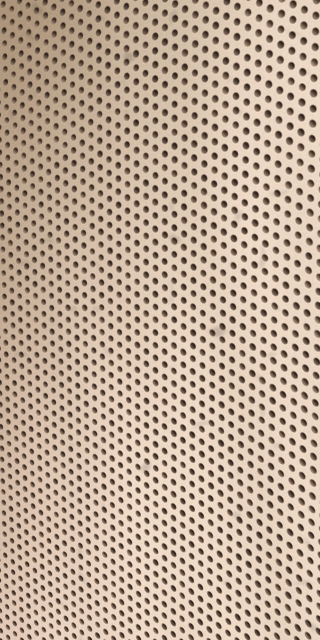
Reproduce this texture procedurally as a WebGL 1 fragment shader.

```glsl
precision mediump float;
uniform vec2 u_resolution;

#define GRID vec2(34.5, 50.0)
#define TILT vec2(0.20, -0.13)
#define HOLE_SIZE vec2(0.218, 0.255)
#define HOLE_LEAN 0.35
#define EDGE_BLUR 0.025
#define GRAIN 0.022
#define CREAM vec3(0.925, 0.848, 0.770)
#define SHADED_TAN vec3(0.670, 0.580, 0.475)
#define HOLE_DARK vec3(0.200, 0.135, 0.100)
#define HOLE_WALL vec3(0.560, 0.475, 0.405)

float hash(vec2 p) {
  p = fract(p * vec2(0.1731, 0.2317));
  p += dot(p, p.yx + 23.45);
  return fract(p.x * p.y * 7.31);
}

vec2 gradient(vec2 cell) {
  float angle = 6.2832 * hash(cell);
  return vec2(cos(angle), sin(angle));
}

// Gradient noise, roughly -0.7 to 0.7
float noise(vec2 p) {
  vec2 i = floor(p), f = fract(p);
  vec2 s = f * f * f * (f * (f * 6.0 - 15.0) + 10.0);
  vec2 e = vec2(1.0, 0.0);
  float low = mix(dot(gradient(i), f), dot(gradient(i + e), f - e), s.x);
  float high = mix(dot(gradient(i + e.yx), f - e.yx),
                   dot(gradient(i + 1.0), f - 1.0), s.x);
  return mix(low, high, s.y);
}

// Painted sheet: light falls off to the upper left, with soft stains
vec3 panelColor(vec2 uv) {
  float light = smoothstep(-0.10, 0.72, 0.65 * uv.x + 0.5 * (1.0 - uv.y));
  light += 0.13 * noise(vec2(uv.x * 5.0 + uv.y * 2.0, uv.y * 2.5) + 3.0);
  vec3 color = mix(SHADED_TAN, CREAM, clamp(light, 0.0, 1.05));
  color += vec3(0.012, -0.008, 0.004) * (1.0 - uv.x) * (1.0 - uv.y);
  float smudge = smoothstep(0.38, 0.62, noise(uv * vec2(14.0, 28.0) + 40.0));
  color *= 1.0 - 0.14 * smudge;
  return color + GRAIN * noise(uv * vec2(110.0, 220.0));
}

void main() {
  vec2 uv = gl_FragCoord.xy / u_resolution;

  // Perspective: pitch grows towards the upper right
  vec2 p = vec2(uv.x - 0.5, 0.5 - uv.y);
  float depth = 1.0 + dot(p, TILT);
  vec2 lattice = p / depth * GRID + 100.0;

  // Staggered columns, each shifted by half a pitch
  float column = floor(lattice.x);
  lattice.y += 0.5 * mod(column, 2.0);
  vec2 cell = vec2(column, floor(lattice.y));
  float tone = hash(cell);

  // Offset from the hole centre in units of the row pitch, y down
  vec2 offset = (fract(lattice) - 0.5) * vec2(2.0 * GRID.y / GRID.x * 0.25, 1.0);
  offset += 0.025 * (vec2(hash(cell + 7.3), hash(cell + 19.1)) - 0.5);

  // Leaning oval that lies flatter towards the lower right
  float lean = HOLE_LEAN * (uv.x - uv.y + 0.6);
  vec2 oval = vec2(offset.x, offset.y - lean * offset.x) / HOLE_SIZE;
  oval /= 0.96 + 0.08 * hash(cell + 31.7);
  float edge = (length(oval) - 1.0) * HOLE_SIZE.x;
  float blur = EDGE_BLUR + 0.6 * GRID.y / (u_resolution.y * depth);
  float hole = 1.0 - smoothstep(-blur, blur, edge);

  // Inside: lit wall at the lower left, deep shadow at the upper right
  float wall = smoothstep(-0.75, 0.95, dot(oval, vec2(-0.5, 0.75)));
  float deep = smoothstep(0.45, 0.0, abs(uv.x - 0.62 + 0.25 * (uv.y - 0.5)));
  wall *= 1.15 - 0.3 * deep;
  vec3 inside = mix(HOLE_DARK, HOLE_WALL, clamp(wall, 0.0, 1.0));
  inside *= 0.84 + 0.32 * tone;

  // Faint bright lip below each hole
  vec3 panel = panelColor(uv);
  float lip = smoothstep(0.12, 0.03, edge) * smoothstep(0.2, 1.0, oval.y);
  panel += 0.03 * lip;

  gl_FragColor = vec4(mix(panel, inside, hole), 1.0);
}
```
